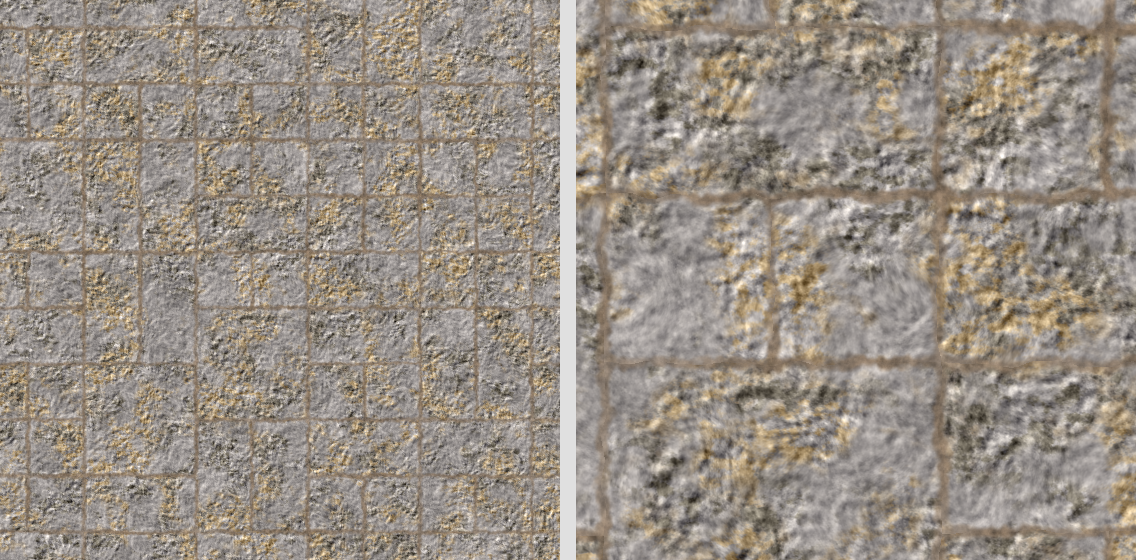
Left: the whole. Right: its middle third, enlarged.
Reproduce this texture procedurally as a Shadertoy shader.

```glsl
// Weathered stone paving: a 10 by 10 grid whose cells join into square and oblong slabs.
// Each 2x2 block is split at random; column pairs are staggered by one row.
// Layered value noise gives mottling, gritty relief, lichen and broken sandy joints.

#define GRID 10.0          // cells across and down
#define JOINT 0.022        // half width of a joint, in cells
#define CORNER 0.07        // corner radius of a slab
#define WOBBLE 0.05        // unevenness of the slab edges
#define RELIEF 0.62        // strength of the gritty relief
#define LICHEN 0.52        // noise level where lichen begins
#define STONE_DARK vec3(0.36, 0.345, 0.34)
#define STONE_LIGHT vec3(0.80, 0.775, 0.765)
#define OCHRE vec3(0.71, 0.58, 0.36)
#define OLIVE vec3(0.36, 0.33, 0.25)
#define SAND vec3(0.53, 0.45, 0.37)

float hash(vec2 p) {
    vec3 q = fract(p.xyx * 0.1031);
    q += dot(q, q.yzx + 33.33);
    return fract((q.x + q.y) * q.z);
}

float noise(vec2 p) {
    vec2 i = floor(p), f = fract(p);
    f = f * f * (3.0 - 2.0 * f);
    return mix(mix(hash(i), hash(i + vec2(1, 0)), f.x),
               mix(hash(i + vec2(0, 1)), hash(i + vec2(1, 1)), f.x), f.y);
}

// Four rotated octaves, scaled to the range 0..1
float fbm(vec2 p) {
    float sum = 0.0, amp = 0.5;
    for (int i = 0; i < 4; i++) {
        sum += amp * noise(p);
        p = mat2(1.6, 1.2, -1.2, 1.6) * p + 7.3;
        amp *= 0.6;
    }
    return sum / 1.09;
}

// Signed distance to the slab around p (negative inside); also gives its seed
float slab(vec2 p, out vec2 seed) {
    float column = floor((p.x - 1.0) / 2.0);
    float stagger = step(0.5, hash(vec2(mod(column, GRID / 2.0), 3.0)));
    vec2 block = vec2(column, floor((p.y - stagger) / 2.0));
    vec2 local = p - 2.0 * block - vec2(1.0, stagger);
    vec2 key = mod(block, GRID / 2.0);

    // Split into rows first, then split each row on its own
    vec2 size = vec2(2.0);
    if (hash(key + 11.0) < 0.68) size.y = 1.0;
    float row = floor(local.y / size.y);
    if (hash(key + vec2(23.0, 41.0 + 9.0 * row)) < 0.58) size.x = 1.0;

    vec2 part = floor(local / size);
    vec2 id = key * 2.0 + part;
    seed = 60.0 * vec2(hash(id + 5.0), hash(id + 71.0));
    vec2 d = abs(local - (part + 0.5) * size) - 0.5 * size + CORNER;
    return length(max(d, 0.0)) + min(max(d.x, d.y), 0.0) - CORNER;
}

void mainImage(out vec4 fragColor, in vec2 fragCoord) {
    vec2 p = fragCoord / iResolution.xy * GRID - 0.5;
    float pixel = GRID / iResolution.y;

    // Slab layout with worn edges
    vec2 seed;
    vec2 wobble = vec2(noise(p * 7.0), noise(p * 7.0 + 50.0)) - 0.5;
    float edge = slab(p + WOBBLE * wobble, seed);
    vec2 s = p + seed;

    // Mottled grey stone, streaked by bent coordinates
    vec2 bend = vec2(noise(s * 3.0 + 9.0), noise(s * 3.0 + 47.0));
    float broad = fbm(s * 2.6);
    float medium = fbm(s * 6.0 + 2.0 * bend + 19.0);
    float grain = noise(s * 27.0) + noise(s * 43.0 + 5.0) - 1.0;
    float tone = 0.56 + 0.42 * (broad - 0.5) + 0.62 * (medium - 0.5) + 0.15 * grain;
    vec3 color = mix(STONE_DARK, STONE_LIGHT, clamp(tone, 0.0, 1.0));

    // Lichen: soft golden stains and dark, pitted patches broken into flecks
    float crust = smoothstep(LICHEN - 0.10, LICHEN + 0.16, fbm(s * 2.2 + 37.0));
    float pits = smoothstep(LICHEN - 0.10, LICHEN + 0.16, fbm(s * 2.8 + 83.0));
    float flecks = fbm(s * vec2(12.0, 17.0) + 61.0);
    color = mix(color, OCHRE, 0.68 * crust * smoothstep(0.36, 0.66, flecks));
    color = mix(color, OLIVE, 0.62 * pits * smoothstep(0.58, 0.34, flecks));

    // Gritty relief lit from the upper left, roughest under growth
    vec2 r = s * 13.0 + 1.5 * bend;
    float slope = fbm(r) - fbm(r + vec2(-0.35, 0.40));
    float rough = 0.65 + 0.75 * max(crust, pits);
    color += RELIEF * rough * slope * vec3(1.0, 0.98, 0.92);

    // Pale worn rim along each slab
    float rim = smoothstep(-0.15, -0.05, edge) * noise(p * 4.0 + 29.0);
    color += 0.06 * rim;

    // Broken joint of varying width and strength
    float grit = noise(p * 26.0);
    float width = JOINT * (0.5 + noise(p * 1.7)) + 0.034 * (grit - 0.5);
    float joint = smoothstep(-width - 0.03 - pixel * 0.5, -width + 0.012 + pixel * 0.5, edge);
    float cover = 0.55 + 0.4 * noise(p * 3.0 + 91.0);
    vec3 sand = SAND * (0.55 + 0.8 * fbm(p * 18.0 + 13.0));
    color = mix(color, sand, cover * joint);

    fragColor = vec4(clamp(color, 0.0, 1.0), 1.0);
}
```
